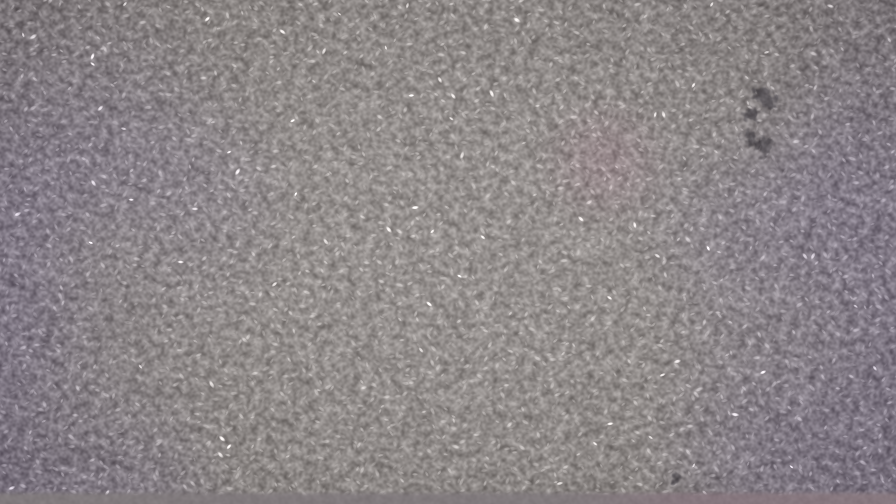
Reproduce this texture procedurally as a Shadertoy shader.

```glsl
const vec3 WARM_GREY = vec3(0.584, 0.564, 0.556);
const vec3 VIOLET_GREY = vec3(0.555, 0.525, 0.575);
const vec3 ROSE_TINT = vec3(0.022, -0.012, 0.006);
const vec3 STRIP_GREY = vec3(0.505, 0.480, 0.490);
const vec3 STAIN_GREY = vec3(0.300, 0.285, 0.305);

const float COARSE_SCALE = 68.0;     // grains per canvas height
const float FINE_SCALE = 125.0;
const float COARSE_CONTRAST = 0.16;
const float FINE_CONTRAST = 0.12;
const float MOTTLE_CONTRAST = 0.035;

const float FLAKE_SCALE = 58.0;      // flake cells per canvas height
const float FLAKE_SHARE = 0.75;
const vec2 FLAKE_RADII = vec2(0.36, 0.17);
const float FLAKE_TILT = 2.6;        // spread of flake angles, radians
const float FLAKE_GLOW = 0.18;
const float SPARKLE_SHARE = 0.012;
const float SPARKLE_GLOW = 0.28;

const float VIGNETTE = 0.085;
const float STRIP_HEIGHT = 0.024;
const int STAIN_COUNT = 6;
const vec2 STAIN_CENTRE = vec2(1.50, 0.765);
const vec2 STAIN_SPREAD = vec2(0.05, 0.14);
const vec2 LONE_STAIN = vec2(1.345, 0.05);

vec2 hash22(vec2 p) {
    vec3 q = fract(vec3(p.xyx) * vec3(0.1031, 0.1030, 0.0973));
    q += dot(q, q.yzx + 33.33);
    return fract((q.xx + q.yz) * q.zy);
}

float cornerSlope(vec2 cell, vec2 offset) {
    float angle = 6.2832 * hash22(cell + 200.0).x;
    return dot(vec2(cos(angle), sin(angle)), offset);
}

float gradientNoise(vec2 p) {
    vec2 i = floor(p), f = fract(p), e = vec2(1.0, 0.0);
    vec2 w = f * f * f * (f * (f * 6.0 - 15.0) + 10.0);
    float low = mix(cornerSlope(i, f), cornerSlope(i + e.xy, f - e.xy), w.x);
    float high = mix(cornerSlope(i + e.yx, f - e.yx), cornerSlope(i + e.xx, f - e.xx), w.x);
    return mix(low, high, w.y);
}

mat2 rotation(float a) {
    return mat2(cos(a), sin(a), -sin(a), cos(a));
}

// Small tilted chips of light, a few of them glinting
float flakes(vec2 p) {
    vec2 cell = floor(p);
    float light = 0.0;
    for (int y = -1; y <= 1; y++)
    for (int x = -1; x <= 1; x++) {
        vec2 id = cell + vec2(x, y);
        vec2 place = hash22(id + 11.0), kind = hash22(id + 57.0), look = hash22(id + 91.0);
        vec2 q = rotation((kind.x - 0.5) * FLAKE_TILT) * (p - id - place);
        float d = length(q / (FLAKE_RADII * mix(0.7, 1.25, look.x)));
        float shape = 1.0 - smoothstep(0.35, 1.3, d);
        float glow = FLAKE_GLOW * mix(0.3, 1.0, look.y * look.y) * step(kind.y, FLAKE_SHARE);
        glow += SPARKLE_GLOW * step(kind.y, SPARKLE_SHARE);
        light = max(light, shape * glow);
    }
    return light;
}

// A loose cluster of ragged dark marks and one mark apart
float stains(vec2 p) {
    float ragged = 0.016 * gradientNoise(p * 55.0) + 0.010 * gradientNoise(p * 110.0);
    float mask = 0.0;
    for (int i = 0; i < STAIN_COUNT; i++) {
        vec2 h = hash22(vec2(i, 7.0)), k = hash22(vec2(i, 31.0));
        vec2 centre = i == 0 ? LONE_STAIN : STAIN_CENTRE + (h - 0.5) * STAIN_SPREAD;
        float d = length(p - centre) + ragged - mix(0.008, 0.018, k.x);
        mask = max(mask, 1.0 - smoothstep(-0.008, 0.007, d));
    }
    return mask;
}

void mainImage(out vec4 fragColor, in vec2 fragCoord) {
    vec2 uv = fragCoord / iResolution.xy;
    vec2 p = fragCoord / iResolution.y;
    vec2 fromCentre = uv * 2.0 - 1.0;

    // Broad light and colour drift
    float drift = gradientNoise(p * 2.3 + 4.0);
    float violet = smoothstep(0.35, 1.0, abs(fromCentre.x) + 0.35 * drift);
    violet *= 1.0 - 0.6 * smoothstep(0.55, 1.0, uv.y);
    vec3 color = mix(WARM_GREY, VIOLET_GREY, violet);
    color += ROSE_TINT * (1.0 - smoothstep(0.0, 0.16, length(p - vec2(1.2, 0.68))));
    color -= VIGNETTE * dot(fromCentre * fromCentre, vec2(0.75, 0.5));

    // Grain and flakes
    vec2 grainPos = rotation(0.35) * p * vec2(0.85, 1.0);
    float grain = COARSE_CONTRAST * gradientNoise(grainPos * COARSE_SCALE);
    grain += FINE_CONTRAST * gradientNoise(rotation(0.9) * p * FINE_SCALE + 17.0);
    grain += MOTTLE_CONTRAST * gradientNoise(p * 16.0 + 9.0);
    color += grain + flakes(p * FLAKE_SCALE);
    color = mix(color, STAIN_GREY + 0.5 * grain, 0.75 * stains(p));

    // Smooth strip along the lower edge
    vec3 strip = STRIP_GREY + ROSE_TINT * smoothstep(0.6, 0.8, uv.x) + 0.2 * grain;
    color = mix(strip, color, smoothstep(0.6, 1.2, uv.y / STRIP_HEIGHT));

    fragColor = vec4(clamp(color, 0.0, 1.0), 1.0);
}
```
